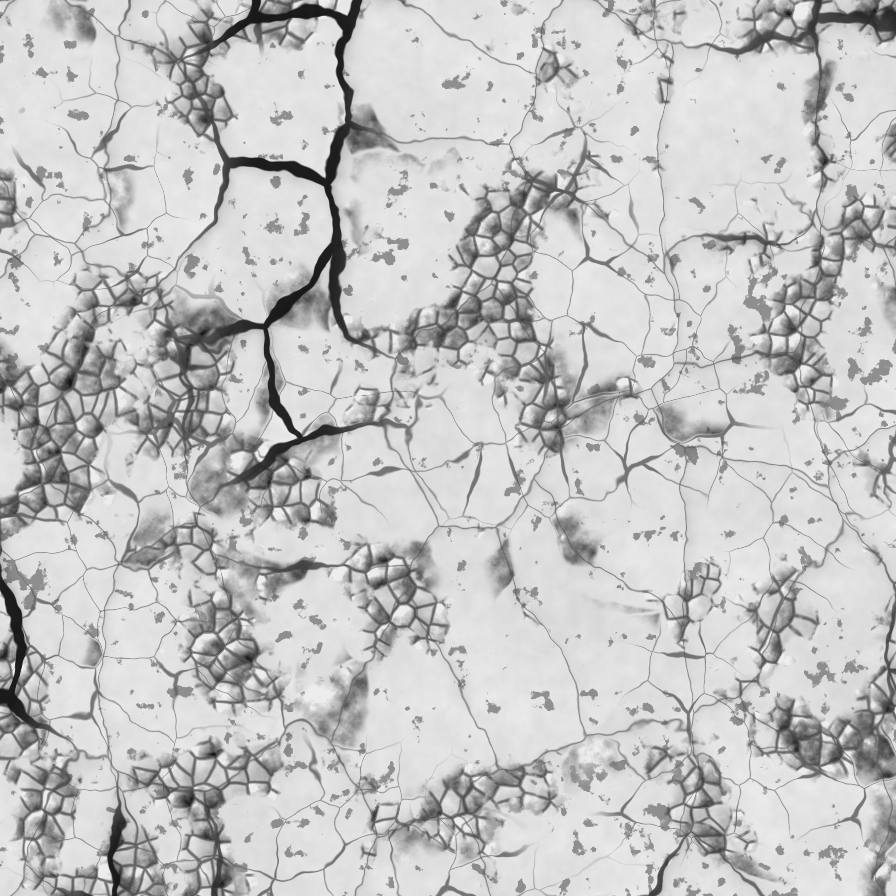
Write a WebGL 1 fragment shader that draws this texture.

```glsl
precision highp float;
// Cracked pale plaster: large plates split by dark, uneven cracks, with finer
// hairlines, crumbled rubble along the breaks and small pits on the faces.
// Three scales of warped Voronoi cells are shaded and masked by fractal noise.
uniform vec2 u_resolution;

vec2 hash2(vec2 p) {
  vec3 h = fract(p.xyx * vec3(0.1031, 0.1030, 0.0973));
  h += dot(h, h.yzx + 33.33);
  return fract((h.xx + h.yz) * h.zy);
}

float noise(vec2 p) {
  vec2 cell = floor(p), f = fract(p);
  f = f * f * (3.0 - 2.0 * f);
  float low = mix(hash2(cell).x, hash2(cell + vec2(1, 0)).x, f.x);
  float high = mix(hash2(cell + vec2(0, 1)).x, hash2(cell + vec2(1, 1)).x, f.x);
  return mix(low, high, f.y);
}

float fbm(vec2 p) {
  float sum = 0.0, weight = 0.516;
  for (int i = 0; i < 5; i++) {
    sum += weight * noise(p);
    p = mat2(1.6, 1.2, -1.2, 1.6) * p + 17.3;
    weight *= 0.5;
  }
  return sum;
}

// Returns distance to the cell border, offset from the cell centre, cell value.
vec4 voronoi(vec2 p) {
  vec2 base = floor(p), f = fract(p), nearest = vec2(0.0), nearestCell = vec2(0.0);
  float best = 8.0;
  for (int y = -1; y <= 1; y++) {
    for (int x = -1; x <= 1; x++) {
      vec2 cell = vec2(x, y);
      vec2 r = cell + hash2(base + cell) - f;
      if (dot(r, r) < best) {
        best = dot(r, r);
        nearest = r;
        nearestCell = cell;
      }
    }
  }
  float border = 8.0;
  for (int y = -2; y <= 2; y++) {
    for (int x = -2; x <= 2; x++) {
      vec2 cell = nearestCell + vec2(x, y);
      vec2 r = cell + hash2(base + cell) - f;
      vec2 between = r - nearest;
      if (dot(between, between) > 0.0001)
        border = min(border, dot(0.5 * (r + nearest), normalize(between)));
    }
  }
  return vec4(border, -nearest, hash2(base + nearestCell + 71.0).y);
}

// Coverage of a line with the given half width, softened by at least a pixel.
float line(float dist, float halfWidth) {
  float soft = max(0.0012, 0.7 / u_resolution.y);
  return 1.0 - smoothstep(halfWidth - soft, halfWidth + soft, dist);
}

void main() {
  vec2 p = gl_FragCoord.xy / u_resolution.y;
  vec2 light = normalize(vec2(-0.8, 0.6));
  vec2 warp = vec2(fbm(p * 8.0 + 3.0), fbm(p * 8.0 + 41.0)) - 0.5;
  vec2 q = p + 0.085 * warp;

  vec4 plate = voronoi(q * vec2(6.6, 5.2) + 5.0);
  vec4 chip = voronoi(q * 16.0 + 23.0);
  vec4 stone = voronoi((p + 0.035 * warp) * 46.0);
  float plateDist = plate.x / 5.9;
  float chipDist = chip.x / 16.0;
  float grain = fbm(p * 75.0 + 9.0);

  // Pale faces with faint mottling and a slightly different tone per plate.
  float tone = 0.89 + 0.05 * (fbm(p * 14.0) - 0.5) + 0.06 * (grain - 0.5);
  tone -= 0.025 * plate.w * chip.w;

  // Pits, gathered in loose clusters.
  float pitLimit = 0.75 - 0.13 * noise(p * 9.0 + 31.0);
  float pits = smoothstep(pitLimit, pitLimit + 0.07, fbm(p * 62.0 + 50.0));
  tone = mix(tone, 0.5, 0.85 * pits);

  // Broken facets sloping down into the cracks.
  float facet = step(0.84, chip.w) * smoothstep(0.035, 0.012, plateDist);
  float slope = 0.6 + 0.35 * dot(chip.yz, light) + 0.9 * (grain - 0.5);
  tone = mix(tone, slope, 0.85 * facet * smoothstep(0.0, 0.005, chipDist));

  // Crumbled rubble: small lit stones with dark gaps.
  float crumble = fbm(p * 9.0 + 12.0) - 0.455 - 3.6 * plateDist;
  float zone = smoothstep(0.0, 0.09, crumble + 0.25 * (grain - 0.5));
  float rubble = 0.62 + 0.55 * dot(stone.yz, light) + 1.1 * (grain - 0.5);
  rubble = mix(rubble, 0.86, 0.75 * smoothstep(0.55, 0.75, stone.w));
  rubble = mix(rubble, 0.27, 0.8 * (1.0 - smoothstep(0.01, 0.14, stone.x)));
  tone = mix(tone, rubble, 0.92 * zone);

  // Hairlines between chips, fading in and out.
  float hairMask = smoothstep(0.42, 0.62, noise(p * 8.0 + 60.0));
  float hairWidth = 0.0004 + 0.0022 * smoothstep(0.55, 0.9, noise(p * 21.0));
  tone = mix(tone, 0.38, 0.85 * hairMask * line(chipDist, hairWidth));

  // Main cracks: shaded on one side, lit on the other, black where open.
  float open = smoothstep(0.48, 0.8, noise(p * vec2(6.0, 3.6) + 15.0));
  float side = dot(normalize(plate.yz + 0.0001), light);
  float nearCrack = exp(-plateDist / 0.007) * (0.25 + 0.75 * open);
  tone -= nearCrack * (0.14 + 0.2 * side);
  float ragged = 0.55 + 0.9 * noise(p * 38.0 + 7.0);
  float crack = line(plateDist, 0.0007 + 0.0048 * open * ragged);
  tone = mix(tone, mix(0.36, 0.09, open), crack * mix(0.75, 0.97, open));

  gl_FragColor = vec4(vec3(clamp(tone, 0.06, 0.93)), 1.0);
}
```
